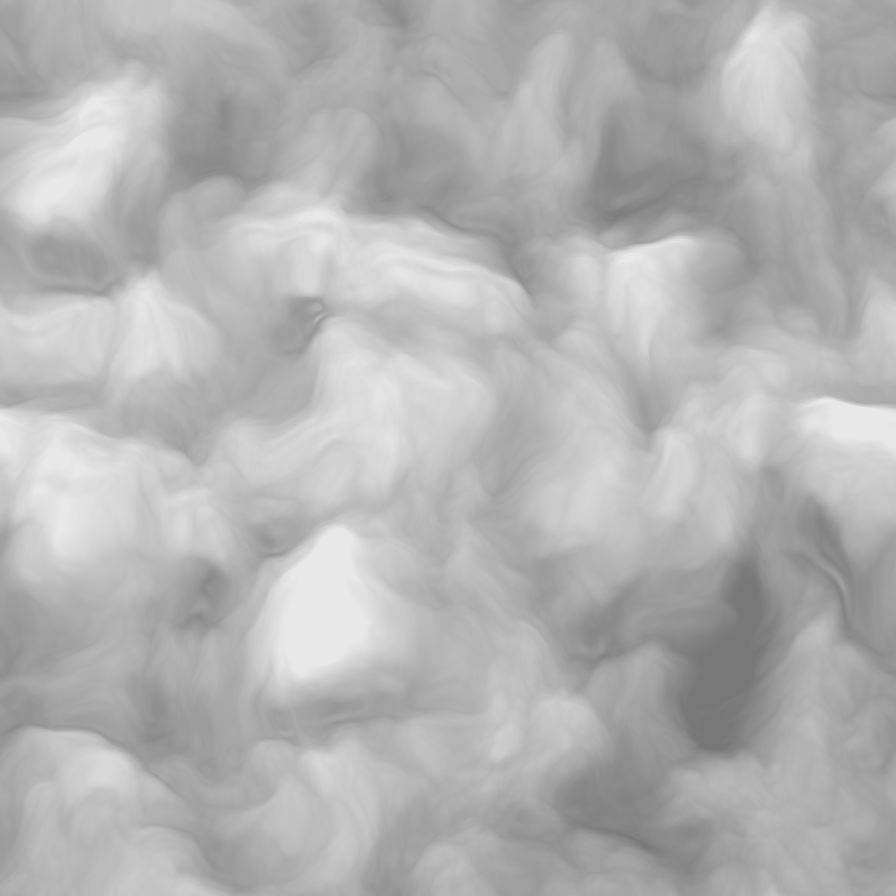
Reproduce this texture procedurally as a Shadertoy shader.

```glsl
const float MEAN_TONE = 0.70;
const float MASS_FREQ = 3.0;      // large light and dark masses
const float MASS_GAIN = 0.27;
const float PUFF_FREQ = 4.0;      // rounded billows with dark creases
const float PUFF_GAIN = 0.47;
const float PUFF_MEAN = 0.34;
const float PUFF_DECAY = 0.49;
const float CREASE_SOFTNESS = 0.025;
const int COARSE_OCTAVES = 3;
const int FINE_OCTAVES = 6;
const float SWIRL_FREQ = 5.0;
const float SWIRL_AMOUNT = 0.07;
const float LIFT = 0.27;          // pushes bright tops up over dark gaps
const float TONE_MIN = 0.47;
const float TONE_MAX = 0.91;
const float TAU = 6.2831853;

// Unit gradient from an integer hash of a lattice point
vec2 gradientAt(vec2 cell, float period, uint seed) {
    uvec2 c = uvec2(mod(cell, period));
    uint h = c.x * 1597u + c.y * 51749u + seed * 7919u + 101u;
    h = (h ^ (h >> 15)) * 739391u;
    h = (h ^ (h >> 13)) * 668265u;
    h ^= h >> 16;
    float angle = TAU * float(h & 65535u) / 65536.0;
    return vec2(cos(angle), sin(angle));
}

// Gradient noise that wraps on the unit square
float noise(vec2 p, float period, uint seed) {
    p = p * period + float(seed) * vec2(0.37, 0.61);
    vec2 i = floor(p), f = p - i;
    vec2 u = f * f * f * (f * (f * 6.0 - 15.0) + 10.0);
    vec2 e = vec2(1.0, 0.0);
    float a = dot(gradientAt(i, period, seed), f);
    float b = dot(gradientAt(i + e.xy, period, seed), f - e.xy);
    float c = dot(gradientAt(i + e.yx, period, seed), f - e.yx);
    float d = dot(gradientAt(i + e.xx, period, seed), f - e.xx);
    return mix(mix(a, b, u.x), mix(c, d, u.x), u.y);
}

// Folded noise: round lobes meeting in soft creases
float puffs(vec2 p, int octaves) {
    float sum = 0.0, amp = 1.0, freq = PUFF_FREQ;
    for (int k = 0; k < octaves; k++) {
        float n = noise(p, freq, uint(k) + 11u);
        sum += amp * sqrt(n * n + CREASE_SOFTNESS * CREASE_SOFTNESS);
        amp *= PUFF_DECAY;
        freq *= 2.0;
    }
    return sum - PUFF_MEAN;
}

// Tone relative to the mean
float cloud(vec2 p, int octaves) {
    float mass = noise(p, MASS_FREQ, 3u) + 0.5 * noise(p, 2.0 * MASS_FREQ, 4u);
    return MASS_GAIN * mass + PUFF_GAIN * puffs(p, octaves);
}

vec2 swirl(vec2 p) {
    vec2 broad = vec2(noise(p, SWIRL_FREQ, 21u), noise(p, SWIRL_FREQ, 22u));
    vec2 small = vec2(noise(p, 3.0 * SWIRL_FREQ, 23u), noise(p, 3.0 * SWIRL_FREQ, 24u));
    return SWIRL_AMOUNT * (broad + 0.25 * small);
}

void mainImage(out vec4 fragColor, in vec2 fragCoord) {
    vec2 uv = fragCoord / iResolution.xy;
    vec2 p = uv + swirl(uv);

    // Steepen the upper edges of the bright billows
    float rise = cloud(p, COARSE_OCTAVES);
    rise = cloud(p - vec2(0.0, LIFT * rise), COARSE_OCTAVES);
    float tone = MEAN_TONE + cloud(p - vec2(0.0, LIFT * rise), FINE_OCTAVES);

    fragColor = vec4(vec3(clamp(tone, TONE_MIN, TONE_MAX)), 1.0);
}
```
